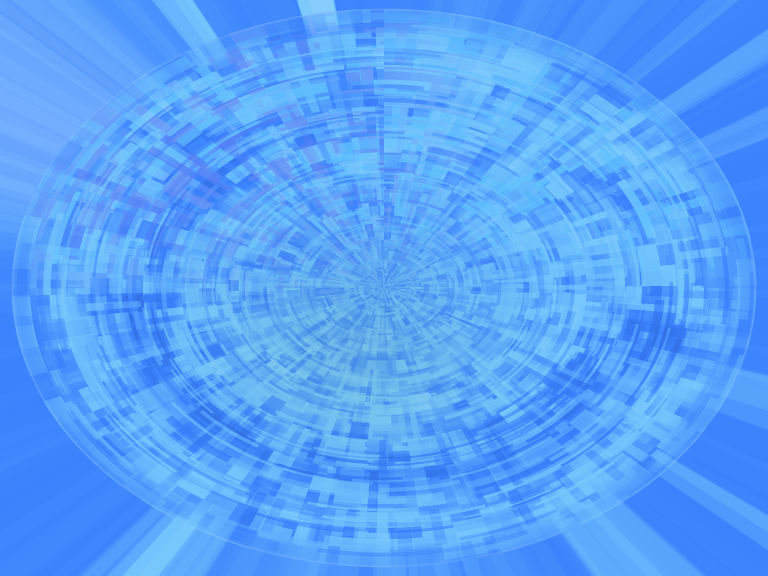
A Shadertoy shader for this background:

```glsl
const vec3 NAVY = vec3(0.16, 0.38, 0.82);
const vec3 DEEP = vec3(0.23, 0.51, 0.99);
const vec3 LIGHT = vec3(0.45, 0.77, 0.99);
const vec3 PALE = vec3(0.62, 0.84, 0.99);
const vec3 VIOLET = vec3(0.40, 0.51, 0.95);
const vec3 CYAN = vec3(0.33, 0.74, 0.99);
const vec3 PERIWINKLE = vec3(0.48, 0.66, 1.0);
const vec3 TEAL_FILTER = vec3(1.04, 0.99, 0.92);
const float RIM = 0.97;         // disc radius, in half canvases
const float TAU = 6.28318;
const float CONTRAST = 2.1;
const int LAYERS = 9;
const int SAMPLES = 3;          // per axis, for smooth edges
const vec2 BLOCKS = vec2(37.0, 16.0);   // sectors, rows
const vec2 ARCS = vec2(12.0, 66.0);
const vec2 SPOKES = vec2(105.0, 5.0);

float hash(vec2 p) {
    vec3 q = fract(p.xyx * vec3(0.1031, 0.1030, 0.0973));
    q += dot(q, q.yzx + 33.33);
    return fract((q.x + q.y) * q.z);
}

float bump(float x, float centre, float width) {
    float d = (x - centre) / width;
    return exp(-d * d);
}

// Distance between two turns, which wrap at 1
float turnGap(float a, float b) {
    return abs(fract(a - b + 0.5) - 0.5);
}

// Soft glow and crisp beam over the turn
float glow(float turn, float centre, float width) {
    return bump(turnGap(turn, centre), 0.0, width);
}

float beam(float turn, float centre, float width) {
    return smoothstep(width, width * 0.85, turnGap(turn, centre));
}

float spot(vec2 p, vec2 centre, float size) {
    vec2 d = (p - centre) / size;
    return exp(-dot(d, d));
}

// From dark (below 0) to pale (above 1)
vec3 palette(float tone) {
    vec3 colour = mix(DEEP, LIGHT, clamp(tone, 0.0, 1.0));
    colour = mix(colour, NAVY, clamp(-tone, 0.0, 1.0));
    return mix(colour, PALE, clamp(tone - 1.0, 0.0, 1.0));
}

// Wide rays that fill the corners
vec3 rays(float turn) {
    float tone = 0.03 + 0.25 * glow(turn, 0.05, 0.04)
        + 0.32 * beam(turn, 0.086, 0.010) + 0.25 * beam(turn, 0.115, 0.004)
        + 0.30 * beam(turn, 0.139, 0.006) + 0.32 * beam(turn, 0.167, 0.007)
        + 0.35 * beam(turn, 0.31, 0.014) + 0.32 * beam(turn, 0.362, 0.006)
        + 0.50 * beam(turn, 0.405, 0.017) + 0.40 * glow(turn, 0.5, 0.06)
        + 0.45 * beam(turn, 0.588, 0.020) + 0.35 * beam(turn, 0.592, 0.008)
        + 0.62 * glow(turn, 0.845, 0.065) + 0.55 * beam(turn, 0.92, 0.007)
        + 1.30 * beam(turn, 0.972, 0.008);
    float lively = 0.12 + tone;
    for (int i = 0; i < 3; i++) {
        float count = 47.0 + 58.0 * float(i);
        tone += (hash(vec2(floor(turn * count), 7.0 + float(i))) - 0.5) * lively * 0.45;
    }
    tone = max(tone, 0.0);
    float soft = glow(turn, 0.84, 0.055) + 0.4 * glow(turn, 0.2, 0.05);
    return mix(palette(tone), PERIWINKLE, 0.6 * min(soft, 1.0) * smoothstep(0.0, 0.5, tone));
}

// Broad light and shade under the mosaic
float shading(vec2 p, float r) {
    float below = smoothstep(0.05, -0.55, p.y);
    float tone = 0.66 - 0.45 * below * bump(r, 0.66, 0.12);
    tone += 0.12 * bump(r, 0.42, 0.10) + 0.16 * bump(r, 0.80, 0.07);
    tone -= 0.50 * spot(p, vec2(-0.64, -0.10), 0.13);
    tone -= 0.30 * spot(p, vec2(-0.50, 0.30), 0.22);
    tone -= 0.35 * spot(p, vec2(-0.18, 0.76), 0.20);
    tone -= 0.45 * spot(p, vec2(0.74, -0.18), 0.13);
    tone -= 0.15 * spot(p, vec2(0.0, 0.12), 0.22);
    tone += 0.18 * spot(p, vec2(0.12, 0.72), 0.20);
    return tone + 0.16 * spot(p, vec2(0.60, 0.28), 0.28);
}

// Polar cells of three shapes, laid over each other
vec3 mosaic(vec2 p, float turn, float r) {
    float base = shading(p, r);
    float tone = base;
    float tint = 0.0;
    float depth = pow(r, 0.85) + 0.009 * sin(r * 31.0) + 0.004 * sin(r * 83.0);
    float contrast = CONTRAST * mix(0.6, 1.0, smoothstep(0.1, 0.6, r));
    for (int i = 0; i < LAYERS; i++) {
        int kind = i % 3;
        vec2 grid = kind == 0 ? BLOCKS : (kind == 1 ? SPOKES : ARCS);
        vec2 cell = vec2(turn, depth) * grid * (1.0 + 0.37 * float(i / 3));
        float seed = 19.0 * float(i) + 3.0;
        // Only arcs slip; blocks and spokes line up along the radius
        if (kind == 2) cell.x += hash(vec2(floor(cell.y), seed));
        vec2 id = floor(cell) + seed;
        float cover = step(kind == 0 ? 0.45 : 0.66, hash(id));
        float change = hash(id + 57.0) - 0.5;
        tone = mix(tone, base + change * contrast, cover * (kind == 0 ? 0.62 : 0.46));
        tint = mix(tint, hash(id + 91.0), cover * 0.5);
    }
    tone = min(tone, 0.8 + 0.5 * (tone - 0.8));
    vec3 colour = palette(tone);
    float above = smoothstep(-0.15, 0.35, p.y);
    float violet = above * smoothstep(0.45, -0.2, p.x);
    colour = mix(colour, VIOLET, 0.6 * violet * smoothstep(0.45, 0.75, tint));
    float cyan = smoothstep(0.40, 0.15, tint) * smoothstep(0.3, 0.7, tone);
    colour = mix(colour, CYAN, 0.55 * above * cyan);
    return colour * mix(vec3(1.0), TEAL_FILTER, spot(p, vec2(-0.08, -0.20), 0.34));
}

vec3 scene(vec2 p) {
    float r = length(p);
    float turn = fract(atan(p.x, p.y) / TAU);   // clockwise from the top
    vec3 outer = rays(turn);
    if (r > RIM) return outer;
    // Glassy border: the rays show through near the rim
    vec3 colour = mix(mosaic(p, turn, r), outer, 0.55 * smoothstep(0.86, 0.96, r));
    float line = bump(r, RIM - 0.003, 0.003) + 0.5 * bump(r, 0.925, 0.002);
    return mix(colour, PALE, 0.22 * line);
}

void mainImage(out vec4 fragColor, in vec2 fragCoord) {
    vec3 sum = vec3(0.0);
    for (int i = 0; i < SAMPLES * SAMPLES; i++) {
        vec2 offset = (vec2(i % SAMPLES, i / SAMPLES) + 0.5) / float(SAMPLES) - 0.5;
        sum += scene(2.0 * (fragCoord + offset) / iResolution.xy - 1.0);
    }
    fragColor = vec4(sum / float(SAMPLES * SAMPLES), 1.0);
}
```
